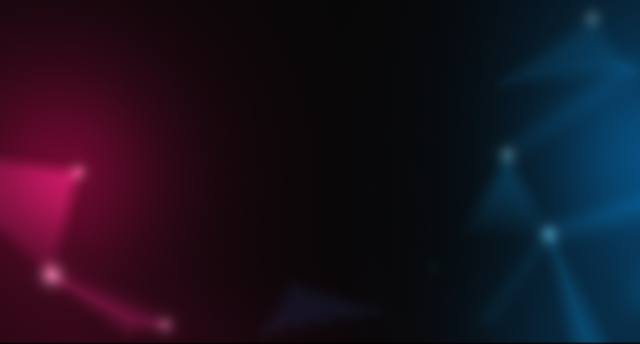
Give the GLSL for this background, as a WebGL 2 fragment shader.

```glsl
#version 300 es
precision highp float;

uniform vec2 u_resolution;
out vec4 outColor;

const float ASPECT = 1.855;
const vec3 NIGHT = vec3(0.027, 0.025, 0.027);
const vec3 CRIMSON = vec3(0.42, 0.010, 0.165);
const vec3 MAGENTA = vec3(0.31, 0.055, 0.18);
const vec3 AZURE = vec3(0.0, 0.28, 0.47);
const vec3 CYAN = vec3(0.01, 0.15, 0.22);
const vec3 INDIGO = vec3(0.025, 0.045, 0.095);

float hash(vec2 p) {
    return fract(sin(dot(p, vec2(127.1, 311.7))) * 43758.5453);
}

// Elliptical gaussian falloff
float glow(vec2 p, vec2 center, vec2 radius) {
    vec2 d = (p - center) / radius;
    return exp(-dot(d, d));
}

float segmentDistance(vec2 p, vec2 a, vec2 b) {
    vec2 ab = b - a;
    return length(p - a - ab * clamp(dot(p - a, ab) / dot(ab, ab), 0.0, 1.0));
}

float beam(vec2 p, vec2 a, vec2 b, float width) {
    float d = segmentDistance(p, a, b) / width;
    return exp(-d * d);
}

float side(vec2 p, vec2 a, vec2 b) {
    return (b.x - a.x) * (p.y - a.y) - (b.y - a.y) * (p.x - a.x);
}

// Filled triangle with a feathered outline
float facet(vec2 p, vec2 a, vec2 b, vec2 c, float blur) {
    float d = min(segmentDistance(p, a, b), min(segmentDistance(p, b, c), segmentDistance(p, c, a)));
    vec3 s = vec3(side(p, a, b), side(p, b, c), side(p, c, a)) * sign(side(c, a, b));
    float inside = min(s.x, min(s.y, s.z)) > 0.0 ? 1.0 : -1.0;
    return smoothstep(-blur, blur, d * inside);
}

// Broad light from both sides
vec3 backdrop(vec2 p) {
    vec3 color = NIGHT;
    color += CRIMSON * 0.55 * glow(p, vec2(0.10, 0.46), vec2(0.50, 0.52));
    color += CRIMSON * 0.42 * glow(p, vec2(0.20, 0.50), vec2(0.22, 0.24));
    color += CRIMSON * 0.18 * glow(p, vec2(0.38, 0.0), vec2(0.55, 0.16));
    color += AZURE * 0.64 * glow(p, vec2(1.92, 0.54), vec2(0.44, 0.72));
    color += AZURE * 0.36 * glow(p, vec2(1.88, 0.55), vec2(0.24, 0.25));
    color += AZURE * 0.20 * glow(p, vec2(1.66, 0.0), vec2(0.32, 0.20));
    return color;
}

vec3 leftFacets(vec2 p, vec2 upper, vec2 lower, vec2 tip) {
    float sheet = facet(p, vec2(-0.28, 0.575), upper, lower, 0.034);
    float shade = mix(0.35, 1.0, smoothstep(0.20, 0.50, p.y));
    shade *= mix(0.75, 1.12, smoothstep(0.0, 0.2, p.x));
    float light = sheet * shade;
    light += 0.55 * facet(p, lower, tip, vec2(0.37, 0.035), 0.036);
    light += 0.22 * beam(p, lower, tip, 0.04);
    return MAGENTA * light;
}

vec3 rightFacets(vec2 p, vec2 top, vec2 middle, vec2 hub) {
    vec2 corner = vec2(1.824, 0.795);
    float light = 0.42 * facet(p, top, vec2(1.454, 0.758), corner, 0.036);
    float wedge = facet(p, middle, hub, vec2(1.34, 0.31), 0.036);
    light += 0.75 * wedge * smoothstep(0.27, 0.48, p.y);
    light += 0.78 * facet(p, hub, vec2(1.67, -0.02), vec2(1.76, -0.02), 0.040);
    light += 0.28 * beam(p, middle, corner, 0.038);
    light += 0.40 * beam(p, hub, vec2(1.90, 0.42), 0.038);
    light += 0.22 * beam(p, hub, vec2(1.42, 0.08), 0.030);
    light += 0.40 * glow(p, vec2(1.87, 0.16), vec2(0.06, 0.08));
    return CYAN * light;
}

// Bright joint with a soft halo
vec3 node(vec2 p, vec2 center, float radius, vec3 tint) {
    return tint * glow(p, center, vec2(radius));
}

void main() {
    vec2 p = gl_FragCoord.xy / u_resolution * vec2(ASPECT, 1.0);
    vec2 upper = vec2(0.227, 0.50);
    vec2 lower = vec2(0.150, 0.20);
    vec2 tip = vec2(0.478, 0.056);
    vec2 top = vec2(1.717, 0.947);
    vec2 middle = vec2(1.471, 0.551);
    vec2 hub = vec2(1.592, 0.319);

    vec3 color = backdrop(p);
    color += leftFacets(p, upper, lower, tip);
    color += rightFacets(p, top, middle, hub);
    color += INDIGO * facet(p, vec2(0.85, 0.17), vec2(1.09, 0.095), vec2(0.77, 0.035), 0.04);

    // Joints
    vec3 rose = vec3(0.24, 0.22, 0.23);
    vec3 ice = vec3(0.13, 0.13, 0.11);
    color += node(p, upper, 0.028, rose * 0.70);
    color += node(p, lower, 0.034, rose * 1.35);
    color += node(p, tip, 0.028, rose * 0.60);
    color += node(p, top, 0.028, ice);
    color += node(p, middle, 0.028, ice);
    color += node(p, hub, 0.028, ice * 1.1);
    color += node(p, vec2(1.256, 0.222), 0.020, vec3(0.0, 0.03, 0.015));

    // Dark lower rim and fine dither
    color *= mix(0.25, 1.0, smoothstep(0.0, 0.008, p.y));
    color += (hash(p) - 0.5) / 255.0;
    outColor = vec4(clamp(color, 0.0, 1.0), 1.0);
}
```
